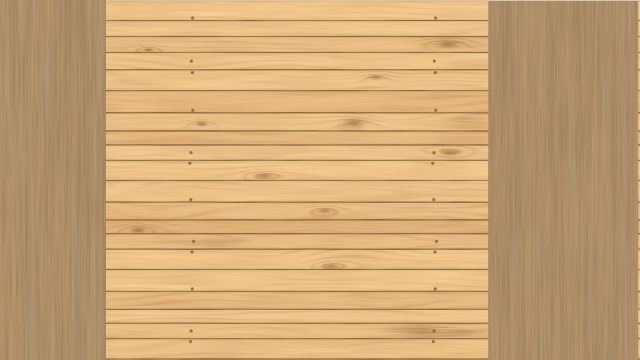
A Shadertoy shader for this texture:

```glsl
// Horizontal pine planks with knots and nails between two vertical-grained wood panels
#define LIGHT_WOOD vec3(0.955, 0.795, 0.56)
#define DARK_WOOD vec3(0.85, 0.665, 0.445)
#define KNOT_WOOD vec3(0.64, 0.45, 0.28)
#define SEAM_COLOR vec3(0.48, 0.34, 0.20)
#define PANEL_WOOD vec3(0.67, 0.55, 0.40)
#define TRIM_COLOR vec3(0.88, 0.81, 0.69)
#define DECK_LEFT 127.0
#define DECK_RIGHT 586.0
#define PLANK_HEIGHT 21.6
#define GRAIN_STRENGTH 0.30
#define CANVAS vec2(768.0, 434.0)

float hash(vec2 p) {
    vec3 q = fract(vec3(p.x, p.y, p.x) * 0.1031);
    q += dot(q, q.yzx + 33.33);
    return fract((q.x + q.y) * q.z);
}

float noise(vec2 p) {
    vec2 i = floor(p);
    vec2 f = fract(p);
    f = f * f * (3.0 - 2.0 * f);
    float low = mix(hash(i), hash(i + vec2(1.0, 0.0)), f.x);
    float high = mix(hash(i + vec2(0.0, 1.0)), hash(i + vec2(1.0, 1.0)), f.x);
    return mix(low, high, f.y);
}

float bell(float x, float centre, float width) {
    float d = (x - centre) / width;
    return exp(-d * d);
}

float blob(vec2 p, vec2 centre, vec2 radius) {
    vec2 q = (p - centre) / radius;
    return exp(-dot(q, q));
}

// Depth of a joint below the top: even spacing with a five-plank sway
float seam(float i) {
    return 2.2 + PLANK_HEIGHT * i + 4.3 * cos(1.25664 * (i - 6.5))
         - 4.9 * bell(i, 2.0, 1.22) + 1.1 * bell(i, 8.0, 3.0);
}

float plankTone(float row) {
    return 0.15 + 0.22 * bell(row, 2.0, 0.7) + 0.42 * bell(row, 4.9, 0.6)
         + 0.42 * bell(row, 7.0, 0.5) + 0.52 * bell(row, 12.0, 1.3)
         + 0.40 * bell(row, 16.0, 0.5) + 0.25 * bell(row, 18.4, 0.8);
}

// Halo and core of a knot, kept within the plank that spans the given depths
vec2 knot(vec2 p, vec2 span, vec2 centre, float radius) {
    float own = step(span.x, centre.y) * step(centre.y, span.y);
    return own * vec2(blob(p, centre, vec2(1.8, 0.5) * radius),
                      blob(p, centre, vec2(0.6, 0.22) * radius));
}

vec3 sidePanel(vec2 p) {
    float broad = noise(vec2(p.x * 0.16, p.y * 0.004)) - 0.5;
    float streak = noise(vec2(p.x * 0.55 + 7.0, p.y * 0.012)) - 0.5;
    float fine = noise(vec2(p.x * 1.1 + 40.0, p.y * 0.035)) - 0.5;
    float pale = smoothstep(0.62, 0.9, noise(vec2(p.x * 0.45 + 90.0, p.y * 0.01)));
    vec3 col = PANEL_WOOD * (1.0 + 0.04 * broad + 0.09 * streak + 0.07 * fine);
    return mix(col, vec3(0.69, 0.60, 0.48), 0.4 * pale);
}

vec3 deck(vec2 p, float px) {
    float row = floor((p.y - 1.0) / PLANK_HEIGHT);
    row += step(seam(row + 1.0), p.y) - step(p.y, seam(row));
    row = clamp(row, 0.0, 19.0);
    vec2 span = vec2(seam(row), seam(row + 1.0));
    float seamDist = min(abs(p.y - span.x), abs(p.y - span.y));
    vec2 seed = row * vec2(17.3, 31.7);

    // Knots lift the growth field so that its contours bend around them
    vec2 k = knot(p, span, vec2(425.0, 147.0), 19.0);
    k += knot(p, span, vec2(242.0, 149.0), 10.0);
    k += knot(p, span, vec2(538.0, 53.0), 18.0);
    k += knot(p, span, vec2(178.0, 60.0), 9.0);
    k += knot(p, span, vec2(451.0, 93.0), 12.0);
    k += knot(p, span, vec2(318.0, 212.0), 14.0);
    k += knot(p, span, vec2(390.0, 254.0), 12.0);
    k += knot(p, span, vec2(166.0, 277.0), 14.0);
    k += knot(p, span, vec2(398.0, 321.0), 13.0);
    k += knot(p, span, vec2(540.0, 184.0), 15.0);
    float growth = p.y * 0.11 + 2.4 * noise(p * vec2(0.009, 0.07) + seed) + 1.8 * k.x;
    float wave = 0.5 + 0.5 * sin(growth * 6.2832);
    float rings = wave * wave * wave;
    float patches = smoothstep(0.3, 0.85, noise(p * vec2(0.012, 0.06) + seed + 50.0));
    float fibre = noise(p * vec2(0.035, 0.7) + seed) - 0.5;
    float cloud = noise(p * vec2(0.016, 0.12) + seed + 9.0) - 0.5;

    float tone = plankTone(row) + 0.35 * cloud + 0.28 * fibre;
    tone += GRAIN_STRENGTH * rings * (0.35 + patches + 0.8 * min(k.x, 1.0));
    vec3 col = mix(LIGHT_WOOD, DARK_WOOD, tone);
    col = mix(col, KNOT_WOOD, min(0.6 * k.y + 0.22 * k.x * (0.4 + rings), 0.75));

    // Brown heartwood stains
    float stain = 0.65 * blob(p, vec2(520.0, 398.0), vec2(52.0, 8.0)) * bell(row, 18.0, 0.5);
    stain += 0.40 * blob(p, vec2(566.0, 147.0), vec2(28.0, 8.0));
    stain += 0.30 * blob(p, vec2(545.0, 53.0), vec2(32.0, 7.0));
    stain += 0.30 * blob(p, vec2(436.0, 106.0), vec2(24.0, 2.0));
    stain += 0.25 * blob(p, vec2(215.0, 291.0), vec2(60.0, 4.0));
    col = mix(col, KNOT_WOOD, stain * (0.75 + fibre));

    // Paired nails on three of every five planks: low, centred, then high
    float turn = mod(row + 0.5, 5.0);
    float nailY = turn > 4.0 ? span.x + 3.5 : turn > 3.0 ? 0.5 * (span.x + span.y) : span.y - 3.0;
    float nailX = p.x < 375.0 ? 230.0 : 521.5;
    nailX += 5.0 * (hash(vec2(row, 3.0)) - 0.5);
    float nailed = (turn < 1.0 || turn > 3.0) ? 0.75 : 0.0;
    col = mix(col, SEAM_COLOR, nailed * (1.0 - smoothstep(1.0, 1.6 + px, length(p - vec2(nailX, nailY)))));

    // Dark joints with a soft shade beside them
    float wear = 0.6 + 0.4 * noise(vec2(p.x * 0.04, row));
    col *= 1.0 - 0.07 * exp(-seamDist * 0.6);
    return mix(col, SEAM_COLOR, 0.85 * wear * (1.0 - smoothstep(0.2, 0.6 + px * 0.7, seamDist)));
}

void mainImage(out vec4 fragColor, in vec2 fragCoord) {
    vec2 uv = fragCoord / iResolution.xy;
    vec2 p = vec2(uv.x, 1.0 - uv.y) * CANVAS;
    float px = CANVAS.x / iResolution.x;
    // Side panels, with the deck in between and again at the far right
    float edge = min(abs(p.x - DECK_LEFT), abs(p.x - DECK_RIGHT));
    vec3 col = sidePanel(p) * (1.0 - 0.07 * exp(-edge * 0.5));
    vec3 sides = smoothstep(-0.5 * px, 0.5 * px, vec3(p.x - DECK_LEFT, DECK_RIGHT - p.x, p.x - 766.0));
    col = mix(col, deck(p, px), max(sides.x * sides.y, sides.z));
    // Pale trim along the top
    float trim = (1.0 - smoothstep(0.3, 0.6 + px, p.y)) * step(DECK_LEFT, p.x);
    fragColor = vec4(mix(col, TRIM_COLOR, trim), 1.0);
}
```
